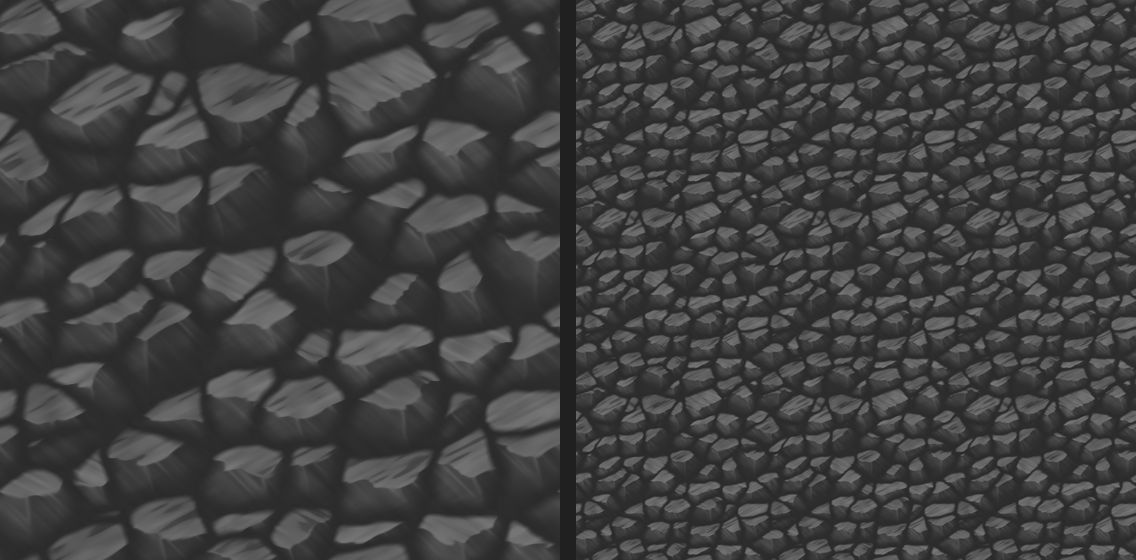
Left: one tile. Right: repeated 3 by 3.
Write a Shadertoy shader that draws this texture.

```glsl
// Tiling wall of hand-painted dark rocks: a wrapping weighted cell pattern
// gives the stones, each split into a lit top and two shaded front faces,
// then covered with slanted and vertical brush strokes.

const float TAU = 6.2831853;
const vec2 GRID = vec2(8.0, 9.0);     // stones across and up
const float JITTER = 0.85;            // scatter of the stone centres
const float SIZE_SPREAD = 0.0085;     // difference between large and small
const float ROUNDING = 150.0;         // higher gives sharper corners
const mat2 SLANT = mat2(0.92, -0.22, 0.0, 1.12); // stones lean up to the right
const float GAP_SHADE = 0.172;
const float TOP_SHADE = 0.375;
const float LEFT_SHADE = 0.275;
const float RIGHT_SHADE = 0.232;
const float EDGE_SHADE = 0.435;

vec3 hash3(vec2 p) {
    vec3 q = fract(p.xyx * vec3(0.1031, 0.1030, 0.0973));
    q += dot(q, q.yxz + 33.33);
    return fract((q.xxy + q.yzz) * q.zyx);
}

// Value noise with period 1 on both axes
float noise(vec2 p, vec2 cells) {
    vec2 g = p * cells;
    vec2 i = floor(g);
    vec2 f = fract(g);
    f = f * f * (3.0 - 2.0 * f);
    float a = hash3(mod(i, cells)).x;
    float b = hash3(mod(i + vec2(1, 0), cells)).x;
    float c = hash3(mod(i + vec2(0, 1), cells)).x;
    float d = hash3(mod(i + vec2(1, 1), cells)).x;
    return mix(mix(a, b, f.x), mix(c, d, f.x), f.y);
}

float strokes(vec2 p, vec2 cells) {
    return 0.6 * noise(p, cells) + 0.4 * noise(p + 0.37, cells * 2.0);
}

// Bend straight cell borders into chipped outlines
vec2 warp(vec2 p) {
    vec2 wave = vec2(sin(TAU * (5.0 * p.y + 2.0 * p.x)), sin(TAU * (4.0 * p.x - 3.0 * p.y)));
    vec2 chips = vec2(noise(p, vec2(26)), noise(p + 0.43, vec2(26))) - 0.5;
    return p + 0.006 * wave + 0.014 * chips;
}

// Centre in xy, weight in z
vec3 stoneSite(vec2 cell, out vec3 seed) {
    seed = hash3(mod(cell, GRID) + 3.0);
    return vec3((cell + 0.5 + JITTER * (seed.xy - 0.5)) / GRID, SIZE_SPREAD * seed.z);
}

// Finds the owning stone; returns the rounded distance to its outline
float findStone(vec2 p, out vec2 local, out vec2 id) {
    vec2 home = floor(p * GRID);
    vec3 seed, owner = vec3(0);
    vec2 ownerCell = home;
    float best = 1e5;
    for (int k = 0; k < 25; k++) {
        vec2 cell = home + vec2(k % 5 - 2, k / 5 - 2);
        vec3 site = stoneSite(cell, seed);
        vec2 d = SLANT * (p - site.xy);
        float power = dot(d, d) - site.z;
        if (power < best) { best = power; owner = site; ownerCell = cell; }
    }
    float total = 1e-6;
    for (int k = 0; k < 25; k++) {
        vec2 cell = home + vec2(k % 5 - 2, k / 5 - 2);
        if (cell == ownerCell) continue;
        vec3 site = stoneSite(cell, seed);
        vec2 d = SLANT * (p - site.xy);
        float apart = length(SLANT * (site.xy - owner.xy));
        float border = (dot(d, d) - site.z - best) / (2.0 * max(apart, 0.01));
        total += exp(-ROUNDING * border);
    }
    local = p - owner.xy;
    id = mod(ownerCell, GRID);
    return -log(total) / ROUNDING;
}

void mainImage(out vec4 fragColor, in vec2 fragCoord) {
    vec2 uv = fragCoord / iResolution.xy;
    vec2 local, id;
    float border = findStone(warp(uv), local, id);
    vec3 shape = hash3(id + 17.0);
    vec3 tone = hash3(id + 41.0);

    // Brush fields, shifted per stone
    vec2 shift = tone.xy;
    float slope = tone.z < 0.75 ? 1.0 : -1.0;
    float slanted = strokes(vec2(uv.x, 2.0 * uv.y - slope * uv.x) + shift, vec2(13, 34));
    float upright = strokes(vec2(uv.x + uv.y, uv.y) + shift, vec2(60, 10));
    float patches = noise(uv + shift, vec2(32));

    // Y-shaped edges: a bent ridge above one front corner
    float corner = local.x - mix(-0.03, 0.03, shape.x) + 0.25 * local.y;
    float ridge = mix(-0.022, 0.014, shape.y) + mix(0.12, 0.55, shape.z) * abs(corner)
                + mix(-0.05, 0.3, tone.x) * local.x;
    float above = local.y - ridge + 0.016 * (slanted - 0.5) + 0.008 * (patches - 0.5);
    float top = smoothstep(-0.003, 0.003, above);
    float right = smoothstep(-0.004, 0.004, corner + 0.012 * (upright - 0.5));

    // Lit top with long slanted strokes and a few dark nicks
    float topShade = TOP_SHADE + 0.15 * (slanted - 0.5) + 0.06 * (patches - 0.5);
    topShade += 0.03 * exp(-max(above, 0.0) * 50.0) - 0.4 * max(above - 0.035, 0.0);
    topShade -= 0.07 * smoothstep(0.67, 0.78, 1.0 - slanted);

    // Front faces sink into shadow, with pale drips under the ridge
    float drop = max(-above, 0.0);
    float front = mix(LEFT_SHADE, RIGHT_SHADE, right);
    front += 0.075 * (upright - 0.5) + 0.03 * (patches - 0.5);
    front += 0.07 * smoothstep(0.58, 0.8, upright) * exp(-drop * 45.0);
    front = mix(front, 0.19, smoothstep(0.015, 0.085, drop));
    float shade = mix(front, topShade, top) * mix(0.92, 1.07, tone.y);

    // Worn highlights on the ridge and the front corner
    float worn = smoothstep(0.3, 0.7, patches);
    float ridgeLine = exp(-pow(above / 0.0035, 2.0)) * worn;
    float cornerLine = exp(-pow(corner / 0.004, 2.0) - drop * 32.0) * (1.0 - top);
    shade = mix(shade, EDGE_SHADE, 0.55 * max(ridgeLine, 0.75 * cornerLine));

    // Tight gaps beside tops, broad soft shadow around the front faces
    float outline = border + 0.005 * (slanted - 0.5);
    float reach = mix(0.032, 0.014, top);
    float body = smoothstep(0.001, reach, outline);
    float gap = GAP_SHADE + 0.02 * (upright - 0.5);
    shade = mix(gap, shade, body);

    fragColor = vec4(vec3(clamp(shade, 0.15, 0.46)), 1.0);
}
```
